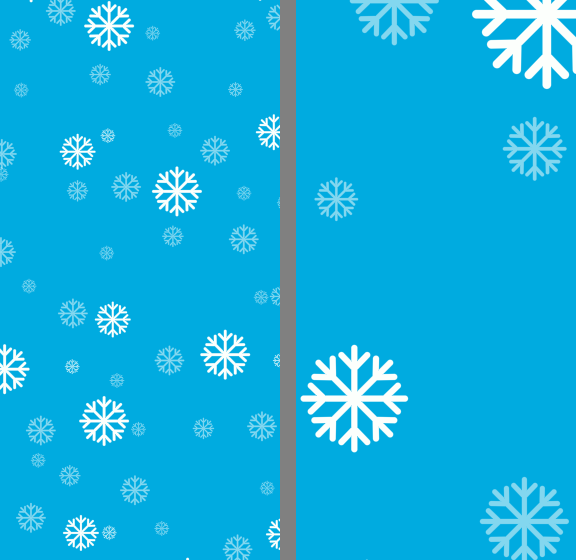
Left: the whole. Right: its middle third, enlarged.
A Shadertoy shader for this pattern:

```glsl
// Scattered eight-armed snowflakes, white and translucent, on a flat sky blue.

const vec3  SKY         = vec3(0.0, 0.67, 0.88);
const vec3  SNOW        = vec3(0.99, 1.0, 0.99);
const float CELL        = 0.2;    // grid spacing, canvas width = 1
const float STROKE      = 0.058;  // half line width, flake radius = 1
const float BRANCH_ROOT = 0.56;   // where side twigs leave the arm
const vec2  BRANCH_TIP  = vec2(0.81, 0.24);
const float CROWDING    = 0.72;   // share of the radius kept inside its cell
const vec2  KIND_STEP   = vec2(0.7549, 0.5698); // spreads kinds evenly over cells

float hash(vec2 p) {
    return fract(sin(dot(p, vec2(127.1, 311.7))) * 43758.5453);
}

float segmentDistance(vec2 p, vec2 a, vec2 b) {
    vec2 ab = b - a;
    float t = clamp(dot(p - a, ab) / dot(ab, ab), 0.0, 1.0);
    return length(p - a - ab * t);
}

// Signed distance to a unit flake: fold into one half arm, then arm and twig
float flakeDistance(vec2 p) {
    p = abs(p);
    if (p.y > p.x) p = p.yx;
    vec2 foldNormal = vec2(-sin(radians(22.5)), cos(radians(22.5)));
    p -= 2.0 * max(0.0, dot(p, foldNormal)) * foldNormal;
    float arm  = segmentDistance(p, vec2(0.0), vec2(1.0 - STROKE, 0.0));
    float twig = segmentDistance(p, vec2(BRANCH_ROOT, 0.0), BRANCH_TIP);
    return min(arm, twig) - STROKE;
}

// Radius and opacity for a kind value in 0..1; the last range stays empty
vec2 flakeKind(float kind) {
    if (kind < 0.11) return vec2(0.089, 1.0);
    if (kind < 0.18) return vec2(0.064, 1.0);
    if (kind < 0.42) return vec2(0.053, 0.52);
    if (kind < 0.56) return vec2(0.038, 0.52);
    if (kind < 0.82) return vec2(0.026, 0.52);
    if (kind < 0.90) return vec2(0.026, 0.80);
    return vec2(0.026, 0.0);
}

void mainImage(out vec4 fragColor, in vec2 fragCoord) {
    vec2 p = fragCoord / iResolution.x;
    float pixel = 1.0 / iResolution.x;
    vec3 color = SKY;

    // Visit nearby cells; each row slides sideways by its own amount
    float baseRow = floor(p.y / CELL);
    for (int j = -1; j <= 1; j++) {
        float row = baseRow + float(j);
        float shift = hash(vec2(row, 7.3));
        float baseColumn = floor(p.x / CELL + shift);
        for (int i = -1; i <= 1; i++) {
            vec2 cell = vec2(baseColumn + float(i), row);
            vec2 flake = flakeKind(fract(dot(cell, KIND_STEP) + 0.37));
            float radius = flake.x;

            // Small flakes wander further than large ones
            vec2 wander = vec2(hash(cell + 3.1), hash(cell + 17.9)) * 2.0 - 1.0;
            vec2 center = (cell + 0.5 - vec2(shift, 0.0)) * CELL
                        + wander * (0.5 * CELL - CROWDING * radius);

            float d = flakeDistance((p - center) / radius) * radius;
            float cover = 1.0 - smoothstep(-0.75 * pixel, 0.75 * pixel, d);
            color = mix(color, SNOW, cover * flake.y);
        }
    }
    fragColor = vec4(color, 1.0);
}
```
